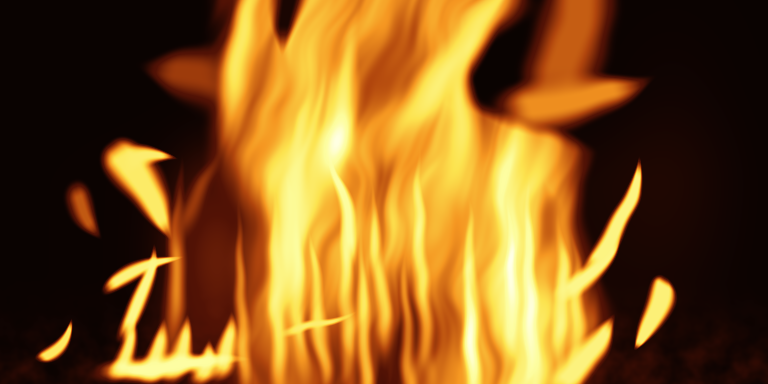
A WebGL 2 fragment shader for this texture:

```glsl
#version 300 es
precision highp float;
// A bonfire at night: one scalar heat field is built from a streaked body of
// fire, curved teardrop licks and soft plumes, then coloured by a heat ramp.
// Space is measured in canvas heights: x runs 0..2, y runs 0..1.
uniform vec2 u_resolution;
out vec4 fragColor;

float hash(float n) { return fract(sin(n * 91.7) * 4375.5); }

vec2 gradient(vec2 cell) {
  float a = 6.2832 * fract(sin(dot(cell, vec2(127.1, 311.7))) * 4375.5);
  return vec2(cos(a), sin(a));
}

// Gradient noise, roughly -0.7..0.7
float noise(vec2 p) {
  vec2 i = floor(p), f = fract(p);
  vec2 u = f * f * f * (f * (f * 6.0 - 15.0) + 10.0);
  vec2 e = vec2(1, 0);
  float low = mix(dot(gradient(i), f), dot(gradient(i + e), f - e), u.x);
  float high = mix(dot(gradient(i + e.yx), f - e.yx), dot(gradient(i + 1.0), f - 1.0), u.x);
  return mix(low, high, u.y);
}

float fbm(vec2 p) {
  float sum = 0.0, amp = 1.0;
  for (int i = 0; i < 3; i++) {
    sum += amp * noise(p);
    p = p * 2.03 + 7.3;
    amp *= 0.5;
  }
  return sum;
}

float bell(float x, float centre, float width) {
  float d = (x - centre) / width;
  return exp(-d * d);
}

// Teardrop mask from root to tip; positive bend bows rightward, soft fades the ends
float lick(vec2 p, vec2 root, vec2 tip, float bend, float w, float soft) {
  float len = length(tip - root);
  vec2 dir = (tip - root) / len, q = p - root;
  float t = clamp(dot(q, dir) / len, 0.0, 1.0);
  float side = dot(q, vec2(dir.y, -dir.x)) - bend * 4.0 * t * (1.0 - t);
  float width = w * 2.6 * sqrt(t) * (1.0 - t) + 0.002;
  float fade = 0.03 + 0.4 * soft * soft * soft;
  float ends = smoothstep(0.0, fade, t) * smoothstep(1.0, 1.0 - fade, t);
  return ends * (1.0 - smoothstep(1.0 - soft, 1.0, abs(side) / width));
}

void burn(inout float h, float heat, vec2 p, vec2 root, vec2 tip, float bend, float w, float soft) {
  h = mix(h, heat, lick(p, root, tip, bend, w, soft));
}

// Main fire: outline, vertical streaks and broad hot and cool zones
void body(inout float h, vec2 p) {
  float x = p.x + 0.05 * noise(p * vec2(5.0, 6.0));
  float left = 0.63 - 0.07 * smoothstep(0.4, 0.7, p.y);
  float right = mix(1.51, 1.23, smoothstep(0.6, 0.76, p.y))
    + 0.06 * bell(p.y, 0.16, 0.1) + 0.14 * smoothstep(0.84, 1.0, p.y);
  float mask = smoothstep(left - 0.05, left + 0.08, x) * smoothstep(right + 0.04, right - 0.08, x);
  float lean = x - 0.22 * p.y * p.y + 0.04 * noise(p * 4.0);
  float heat = 0.58 + 0.32 * fbm(vec2(lean * 9.0, p.y * 1.9));
  heat += 0.08 * noise(vec2(lean * 32.0, p.y * 3.0));
  heat += 0.27 * bell(x, 1.32, 0.16) * smoothstep(0.74, 0.5, p.y);
  heat += 0.24 * bell(x, 0.75, 0.08) * bell(p.y, 0.42, 0.28);
  heat -= 0.36 * bell(x, 0.98, 0.22) * smoothstep(0.42, 0.05, p.y);
  heat -= 0.14 * smoothstep(0.72, 0.58, x);
  h = mix(h, heat, mask);
}

// Long bright strands rising through the body
void strands(inout float h, vec2 p) {
  for (int i = 0; i < 15; i++) {
    float k = float(i), x = 0.65 + 0.06 * k + 0.03 * hash(k);
    vec2 root = vec2(x, 0.22 * hash(k + 20.0) - 0.2);
    vec2 tip = root + vec2(0.08 * hash(k + 40.0) - 0.07, 0.45 + 0.3 * hash(k + 60.0));
    h += 0.28 * lick(p, root, tip, 0.04 * hash(k + 80.0) - 0.02, 0.026, 0.95);
  }
}

// Tall flames, hot spot and gaps inside the body
void upperFire(inout float h, vec2 p) {
  burn(h, 0.06, p, vec2(0.79, 1.25), vec2(0.73, 0.85), 0.0, 0.08, 0.8);
  burn(h, 0.85, p, vec2(0.60, 0.55), vec2(0.71, 1.2), -0.03, 0.05, 1.0);
  burn(h, 0.87, p, vec2(0.80, 0.40), vec2(0.93, 1.0), 0.02, 0.06, 1.0);
  burn(h, 0.9, p, vec2(0.92, 0.52), vec2(1.38, 1.15), 0.03, 0.08, 1.0);
  burn(h, 0.86, p, vec2(1.20, 0.42), vec2(1.20, 0.97), 0.0, 0.06, 1.0);
  burn(h, 0.98, p, vec2(0.73, 0.05), vec2(0.80, 0.76), -0.01, 0.055, 1.0);
  burn(h, 1.0, p, vec2(0.91, 0.29), vec2(0.86, 0.60), 0.015, 0.022, 0.85);
  burn(h, 0.46, p, vec2(1.42, 0.30), vec2(1.41, 0.54), 0.02, 0.045, 1.0);
  burn(h, 0.88, p, vec2(0.71, 0.13), vec2(0.93, 0.20), 0.015, 0.014, 0.9);
  vec2 spot = (p - vec2(0.885, 0.625)) / vec2(0.045, 0.075);
  h += 0.4 * exp(-dot(spot, spot));
}

void rightFlames(inout float h, vec2 p) {
  burn(h, 0.95, p, vec2(1.44, 0.22), vec2(1.62, 0.40), 0.02, 0.035, 0.8);
  burn(h, 0.93, p, vec2(1.51, 0.29), vec2(1.665, 0.60), 0.035, 0.029, 0.7);
  burn(h, 0.92, p, vec2(1.42, -0.02), vec2(1.60, 0.18), 0.02, 0.055, 0.8);
  burn(h, 0.9, p, vec2(1.735, 0.28), vec2(1.65, 0.09), -0.015, 0.04, 0.65);
}

void leftFlames(inout float h, vec2 p) {
  burn(h, 0.56, p, vec2(0.44, -0.02), vec2(0.47, 0.60), 0.0, 0.04, 1.0);
  burn(h, 0.35, p, vec2(0.44, 0.32), vec2(0.60, 0.64), -0.01, 0.04, 1.0);
  burn(h, 0.45, p, vec2(0.18, 0.54), vec2(0.27, 0.37), 0.01, 0.045, 0.9);
  burn(h, 0.86, p, vec2(0.28, 0.63), vec2(0.45, 0.38), -0.015, 0.07, 0.75);
  burn(h, 0.88, p, vec2(0.31, 0.55), vec2(0.46, 0.58), -0.035, 0.03, 0.85);
  burn(h, 0.92, p, vec2(0.26, 0.23), vec2(0.48, 0.33), -0.02, 0.024, 0.8);
  burn(h, 0.95, p, vec2(0.30, 0.11), vec2(0.40, 0.37), 0.02, 0.026, 0.8);
  burn(h, 0.85, p, vec2(0.10, 0.06), vec2(0.19, 0.17), 0.02, 0.022, 0.75);
  // Low pool of flame with uneven crests
  for (int i = 0; i < 5; i++) {
    float k = float(i);
    vec2 root = vec2(0.29 + 0.06 * k + 0.03 * hash(k), -0.01);
    burn(h, 0.9, p, root, root + vec2(0.05, 0.13 + 0.07 * hash(k + 3.0)), 0.015, 0.036, 0.9);
  }
  burn(h, 1.04, p, vec2(0.22, 0.025), vec2(0.66, 0.07), 0.0, 0.042, 0.9);
}

float band(float h, float index) { return clamp(h * 5.0 - index, 0.0, 1.0); }

vec3 fireColour(float h) {
  vec3 c = mix(vec3(0.04, 0.01, 0.005), vec3(0.32, 0.07, 0.02), smoothstep(0.0, 0.2, h));
  c = mix(c, vec3(0.69, 0.27, 0.05), band(h, 1.0));
  c = mix(c, vec3(0.96, 0.59, 0.13), band(h, 2.0));
  c = mix(c, vec3(0.99, 0.89, 0.31), band(h, 3.0));
  c = mix(c, vec3(0.99, 0.99, 0.62), band(h, 4.0));
  return mix(c, vec3(1.0, 1.0, 0.92), smoothstep(1.0, 1.3, h));
}

void main() {
  vec2 p = gl_FragCoord.xy / u_resolution * vec2(2.0, 1.0);
  // Night, faint embers and glow around the fire
  float h = 0.05 * bell(p.x, 1.75, 0.2) * bell(p.y, 0.55, 0.4);
  h += 0.07 * smoothstep(0.3, 0.0, p.y) * (0.7 + fbm(p * 14.0));
  h += 0.2 * bell(p.x, 0.56, 0.13) * bell(p.y, 0.32, 0.25);
  h += 0.08 * bell(p.x, 1.05, 0.6) * smoothstep(0.8, 0.5, p.y);
  p += 0.018 * vec2(noise(p * 8.0), noise(p * 8.0 + 31.0));
  // Soft plumes beside the body
  burn(h, 0.36, p, vec2(0.72, 0.76), vec2(0.35, 0.84), 0.0, 0.12, 0.9);
  burn(h, 0.46, p, vec2(1.41, 0.60), vec2(1.60, 1.45), 0.01, 0.13, 0.85);
  burn(h, 0.58, p, vec2(1.25, 0.71), vec2(1.72, 0.80), 0.02, 0.09, 0.85);
  body(h, p);
  strands(h, p);
  upperFire(h, p);
  rightFlames(h, p);
  leftFlames(h, p);
  fragColor = vec4(fireColour(h), 1.0);
}
```
